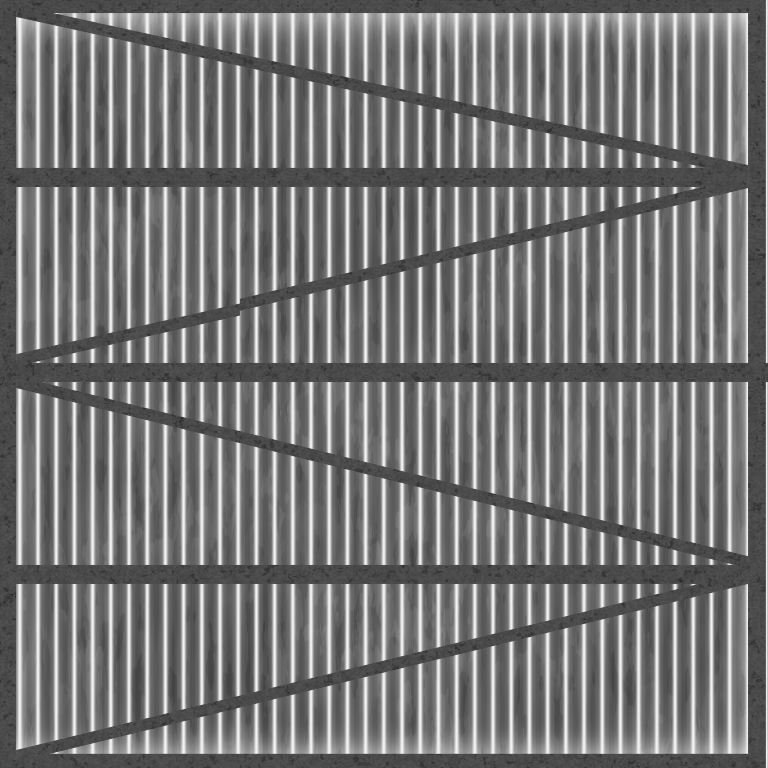
Write a three.js fragment shader that draws this texture.

```glsl
// Corrugated metal sheet with bright vertical ridges behind a dark braced frame.
// Ridges are a repeated glow profile, grime is stretched value noise, and the
// frame is a union of sheared box distances with a speckled, scratched surface.

varying vec2 vUv;

const float RIDGE_PITCH = 0.0237;
const float RIDGE_START = 0.0258;
const vec4 SHEET = vec4(0.021, 0.0185, 0.974, 0.983); // left, bottom, right, top
const float EDGE_BLUR = 0.0008;

float hash(vec2 p) {
  return fract(sin(dot(p, vec2(127.1, 311.7))) * 43758.5453);
}

float noise(vec2 p) {
  vec2 i = floor(p);
  vec2 f = fract(p);
  f = f * f * (3.0 - 2.0 * f);
  return mix(mix(hash(i), hash(i + vec2(1.0, 0.0)), f.x),
             mix(hash(i + vec2(0.0, 1.0)), hash(i + 1.0), f.x), f.y);
}

float fbm(vec2 p) {
  float sum = 0.0;
  float gain = 0.5;
  for (int i = 0; i < 4; i++) {
    sum += gain * noise(p);
    p = p * 2.03 + 17.3;
    gain *= 0.5;
  }
  return sum / 0.9375;
}

// Distance to a straight beam from a to b with vertical cut ends.
float beam(vec2 p, vec2 a, vec2 b, float halfHeight) {
  float t = (p.x - a.x) / (b.x - a.x);
  float across = abs(p.y - mix(a.y, b.y, t)) - halfHeight;
  float along = abs(p.x - 0.5 * (a.x + b.x)) - 0.5 * abs(b.x - a.x);
  return max(across, along);
}

float crossBar(vec2 p, float y, float right) {
  return beam(p, vec2(-0.01, y), vec2(right, y), 0.0124);
}

float frameDistance(vec2 p) {
  // Outer rim, stopping just short of the right side
  float rim = min(min(p.x - SHEET.x, SHEET.z - p.x), min(p.y - SHEET.y, SHEET.w - p.y));
  float d = max(rim, p.x - 0.9972);

  // Horizontal bars
  d = min(d, crossBar(p, 0.769, SHEET.z));
  d = min(d, crossBar(p, 0.515, 1.01));
  d = min(d, crossBar(p, 0.252, SHEET.z));

  // Zigzag braces; the second one has a small step in it
  float thick = 0.0078;
  d = min(d, beam(p, vec2(SHEET.x, 0.9857), vec2(SHEET.z, 0.7773), thick));
  d = min(d, beam(p, vec2(0.3125, 0.603), vec2(SHEET.z, 0.763), thick));
  d = min(d, beam(p, vec2(SHEET.x, 0.531), vec2(0.3125, 0.597), thick));
  d = min(d, beam(p, vec2(SHEET.x, 0.5026), vec2(SHEET.z, 0.268), thick));
  return min(d, beam(p, vec2(SHEET.x, 0.0156), vec2(SHEET.z, 0.2474), thick));
}

float sheetTone(vec2 p) {
  float ridge = (p.x - RIDGE_START) / RIDGE_PITCH;
  float phase = fract(ridge + 0.5) - 0.5;

  // Base metal with a faint fold between ridges
  float tone = 0.365 + 0.025 * smoothstep(0.08, -0.08, abs(phase) - 0.34);
  tone -= 0.025 * smoothstep(-0.03, 0.03, abs(phase) - 0.36);
  tone += 0.025 * (hash(vec2(floor(ridge * 2.0), 3.0)) - 0.5);

  // Vertical streaks and pale worn patches
  float streak = fbm(p * vec2(130.0, 14.0));
  float cloud = fbm(p * vec2(9.0, 6.0) + 4.0);
  float worn = smoothstep(0.53, 0.6, fbm(p * vec2(75.0, 22.0) + 31.0));
  float stain = smoothstep(0.6, 0.67, fbm(p * vec2(95.0, 18.0) + 57.0));
  tone += 0.08 * (streak - 0.5) + 0.08 * (cloud - 0.5);
  tone += 0.05 * worn * smoothstep(0.35, 0.7, cloud) - 0.045 * stain;

  // Pale bleed along the sheet borders
  float side = min(abs(p.x - SHEET.x), abs(SHEET.z - p.x));
  float topGlow = exp(-pow(abs(SHEET.w - p.y) / 0.027, 1.5));
  float bottomGlow = exp(-pow(abs(p.y - SHEET.y) / 0.021, 1.5));
  float sideGlow = exp(-pow(side / 0.022, 2.0));
  tone += 0.25 * topGlow + 0.24 * bottomGlow + 0.15 * sideGlow;

  // Ridge highlights
  float shine = exp(-pow(abs(phase) / 0.124, 2.0));
  return mix(tone, 0.95, shine);
}

float frameTone(vec2 p) {
  float grain = noise(p * 430.0) - 0.5;
  float mottled = fbm(p * 95.0) - 0.5;
  float pits = smoothstep(0.62, 0.75, fbm(p * 160.0 + 23.0));
  float crack = abs(fbm(p * 34.0 + 71.0) - 0.5);
  float scratch = smoothstep(0.012, 0.0, crack) * smoothstep(0.4, 0.7, noise(p * 25.0));
  return 0.292 + 0.055 * grain + 0.05 * mottled - 0.07 * pits - 0.07 * scratch;
}

void main() {
  float d = frameDistance(vUv);
  float cover = smoothstep(EDGE_BLUR, -EDGE_BLUR, d);
  float tone = mix(sheetTone(vUv), frameTone(vUv), cover);
  gl_FragColor = vec4(vec3(clamp(tone, 0.0, 1.0)), 1.0);
}
```
